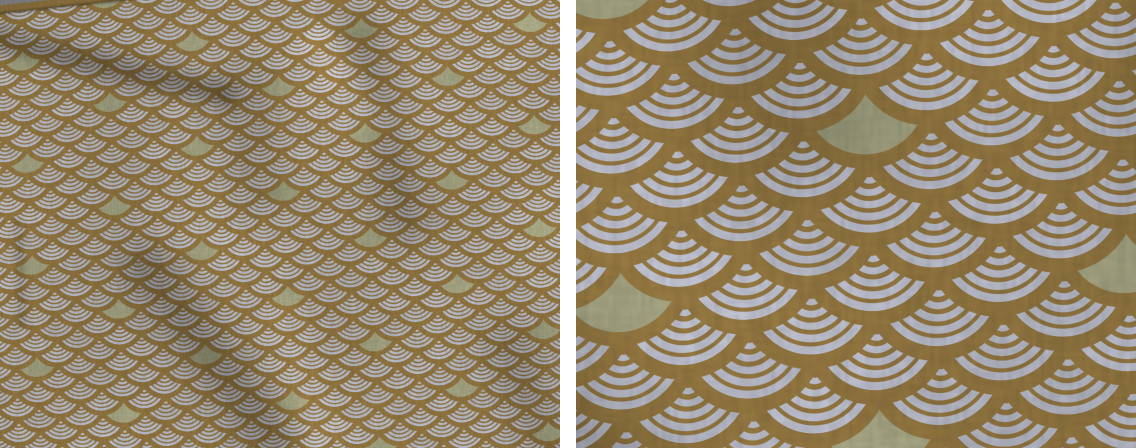
Left, the full canvas; right, a detail of the centre.
Give the GLSL for this pattern, as a Shadertoy shader.

```glsl
// Printed cotton with staggered rows of hanging fans: arcs of pale ink on ochre,
// with a sparse lattice of plain cream fans. Each fan is a disc cut by the two
// discs above it; soft folds, a hem and woven grain then shade the cloth.

const vec3 OCHRE = vec3(0.57, 0.46, 0.25);
const vec3 PALE  = vec3(0.72, 0.73, 0.78);
const vec3 CREAM = vec3(0.64, 0.64, 0.51);
const vec3 TABLE = vec3(0.50, 0.50, 0.52);

// Lattice in canvas heights: step along a row, step up a column, one fan centre
const vec2 ROW_STEP = vec2(0.0943, 0.00725);
const vec2 COLUMN_STEP = vec2(-0.0026, 0.0585);
const vec2 ANCHOR = vec2(0.632, 0.598);

// Fan shape in units of the row step
const float COLUMN_RATIO = 0.618;
const float FAN_RADIUS = 0.483;
const float CUT_RADIUS = 0.597;
const float STRIPES = 5.0;
const float GAP_INNER = 0.50;
const float GAP_OUTER = 0.31;
const float PLAIN_PERIOD = 4.0;

// Cloth
const float GRAIN = 0.13;
const float INK_VARIATION = 0.05;
const float SAG = 0.08;

// Folds: segment ends, then softness and darkness (negative is a highlight)
const int FOLDS = 8;
const vec4 FOLD_LINE[FOLDS] = vec4[FOLDS](
    vec4(0.00, 0.91, 0.50, 0.79), vec4(0.55, 0.80, 0.57, 0.58),
    vec4(0.81, 0.92, 0.90, 0.52), vec4(0.71, 0.90, 0.83, 0.74),
    vec4(0.33, 0.40, 0.61, 0.02), vec4(0.63, 0.28, 0.70, 0.05),
    vec4(1.14, 0.22, 1.22, 0.00), vec4(0.04, 0.50, 0.05, 0.28));
const vec2 FOLD_SHADE[FOLDS] = vec2[FOLDS](
    vec2(0.035, 0.25), vec2(0.080, 0.13), vec2(0.060, 0.16), vec2(0.045, -0.10),
    vec2(0.065, 0.21), vec2(0.060, -0.08), vec2(0.070, 0.15), vec2(0.014, 0.12));

float hash(vec2 p) {
    return fract(sin(dot(p, vec2(127.1, 311.7))) * 43758.5453);
}

float noise(vec2 p) {
    vec2 i = floor(p), f = fract(p);
    f = f * f * (3.0 - 2.0 * f);
    return mix(mix(hash(i), hash(i + vec2(1, 0)), f.x),
               mix(hash(i + vec2(0, 1)), hash(i + vec2(1, 1)), f.x), f.y);
}

float segmentDistance(vec2 p, vec2 a, vec2 b) {
    vec2 ab = b - a;
    return length(p - a - ab * clamp(dot(p - a, ab) / dot(ab, ab), 0.0, 1.0));
}

// Coverage inside a signed distance
float fill(float d, float aa) {
    return 1.0 - smoothstep(-aa, aa, d);
}

// Disc hanging below the origin, cut by its upper neighbours
float fanDistance(vec2 p) {
    vec2 neighbour = vec2(0.5, 0.5 * COLUMN_RATIO);
    return max(length(p) - FAN_RADIUS,
               CUT_RADIUS - length(vec2(abs(p.x), p.y) - neighbour));
}

// Distance to the ochre gaps between concentric arcs, thinner toward the rim
float gapDistance(vec2 p) {
    float t = length(p) / FAN_RADIUS;
    float gap = mix(GAP_INNER, GAP_OUTER, clamp(t, 0.0, 1.0));
    float fromMiddle = abs(fract(t * STRIPES - 0.5 * gap + 0.5) - 0.5);
    return (fromMiddle - 0.5 * gap) * FAN_RADIUS / STRIPES;
}

vec3 fanPrint(vec2 p, float aa) {
    vec2 q = inverse(mat2(ROW_STEP, COLUMN_STEP)) * (p - ANCHOR);
    vec3 colour = OCHRE;
    for (int s = 0; s < 2; s++) {
        vec2 g = q - 0.5 * float(s);
        vec2 id = floor(g + vec2(0.5, 0.92));
        vec2 local = (g - id) * vec2(1.0, COLUMN_RATIO);
        vec2 phase = mod(id, PLAIN_PERIOD);
        bool plain = s == 0 && phase.x == phase.y && mod(phase.x, 2.0) < 0.5;
        float ink = fill(fanDistance(local), aa);
        if (!plain) ink *= 1.0 - fill(gapDistance(local), aa);
        float tone = 1.0 + INK_VARIATION * (hash(id + 17.0 * float(s)) - 0.5);
        colour = mix(colour, (plain ? CREAM : PALE) * tone, ink);
    }
    return colour;
}

float foldLight(vec2 p) {
    float light = 0.96 + 0.10 * (noise(p * 4.0 + 3.0) - 0.5);
    for (int i = 0; i < FOLDS; i++) {
        float d = segmentDistance(p, FOLD_LINE[i].xy, FOLD_LINE[i].zw) / FOLD_SHADE[i].x;
        light *= 1.0 - FOLD_SHADE[i].y * exp(-d * d);
    }
    return light;
}

void mainImage(out vec4 fragColor, in vec2 fragCoord) {
    vec2 p = fragCoord / iResolution.y;
    float pixel = 1.0 / iResolution.y;

    // Cloth sags toward its sides, most at the top
    float side = p.x - 0.5 * iResolution.x / iResolution.y;
    vec2 cloth = p + vec2(0.0, SAG * side * side * (p.y - 0.2));
    cloth += 0.002 * (vec2(noise(p * 9.0), noise(p * 9.0 + 40.0)) - 0.5);
    vec3 colour = fanPrint(cloth, 0.8 * pixel / length(ROW_STEP));

    // Turned hem in the upper left corner
    float hem = p.y - 0.970 - 0.108 * p.x;
    colour = mix(colour, OCHRE * 0.95, smoothstep(-pixel, pixel, hem));
    colour = mix(colour, TABLE, smoothstep(-pixel, pixel, hem - 0.018));
    colour *= 1.0 - 0.25 * exp(-pow(hem / 0.004, 2.0));

    // Warp and weft grain
    float grain = 0.6 * noise(p * vec2(330.0, 70.0)) + 0.4 * noise(p * vec2(90.0, 330.0));
    colour *= foldLight(p) * (1.0 + GRAIN * (grain - 0.5));
    fragColor = vec4(colour, 1.0);
}
```
